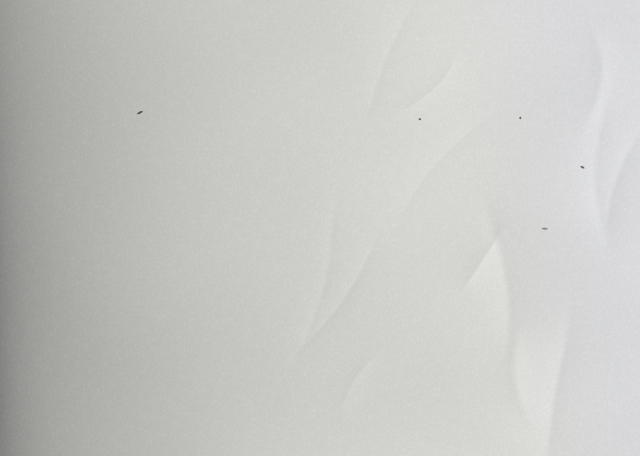
Write a Shadertoy shader that draws this texture.

```glsl
// Pale handled paper, lit from the right and shaded toward the left edge.
// A falloff curve sets the light; layered sines bend the sheet, bowed folds
// crease its right part, and cellular noise gives fibre grain and specks.

const vec3 WARM_PAPER = vec3(1.000, 1.000, 0.982);
const vec3 COOL_PAPER = vec3(0.994, 0.996, 1.003);
const vec3 SPECK_TINT = vec3(0.62, 0.66, 0.70);
const float LIGHT_LEVEL = 0.872;
const float SHADE_DEPTH = 0.275;   // broad shade from the left
const float SHADE_REACH = 0.34;
const float RIM_DEPTH = 0.09;      // narrow dark rim at the left edge
const float RIM_REACH = 0.035;
const float WAVE_DEPTH = 0.007;
const float FOLD_DEPTH = 0.034;
const int FOLD_COUNT = 13;
const float GRAIN_DEPTH = 0.026;
const float MOTTLE_DEPTH = 0.009;
const float SPECK_CELLS = 9.0;
const float SPECK_SHARE = 0.05;

vec2 hash2(vec2 cell) {
    vec3 h = fract(cell.xyx * vec3(0.1031, 0.1030, 0.0973));
    h += dot(h, h.yzx + 33.33);
    return fract((h.xx + h.yz) * h.zy);
}

mat2 turn(float angle) {
    float c = cos(angle), s = sin(angle);
    return mat2(c, -s, s, c);
}

// Distance to the nearest scattered cell point
float cellular(vec2 p) {
    vec2 cell = floor(p), local = fract(p);
    float nearest = 4.0;
    for (int y = -1; y <= 1; y++)
    for (int x = -1; x <= 1; x++) {
        vec2 offset = vec2(x, y);
        vec2 d = offset + hash2(cell + offset) - local;
        nearest = min(nearest, dot(d, d));
    }
    return sqrt(nearest);
}

// Soft bending of the sheet
float waves(vec2 p) {
    float sum = 0.0, weight = 1.0;
    for (int i = 0; i < 4; i++) {
        p = turn(1.1) * p * 1.55 + 0.7;
        sum += weight * sin(3.2 * p.x + 1.4 * sin(2.3 * p.y));
        weight *= 0.72;
    }
    return sum;
}

// One bowed crease: a lit flank and a shaded flank that fade outward
float fold(vec2 p, float halfLength, float bow, float edge, float reach) {
    float along = p.x / halfLength;
    float fade = 1.0 - smoothstep(0.25, 1.0, abs(along));
    float side = p.y - bow * (1.0 - along * along);
    float lit = smoothstep(-edge, edge, side);
    float flank = mix(-0.85 * exp(min(side, 0.0) / (0.55 * reach)),
                      exp(-max(side, 0.0) / reach), lit);
    return fade * flank;
}

// Folds spread over the right part by low-discrepancy steps
float folds(vec2 p, float aspect) {
    float sum = 0.0;
    p += 0.012 * sin(p.yx * vec2(13.0, 11.0));
    for (int i = 0; i < FOLD_COUNT; i++) {
        float k = float(i);
        vec4 pick = fract(vec4(0.618, 0.755, 0.414, 0.293) * k
                        + vec4(0.13, 0.34, 0.20, 0.60));
        vec2 center = vec2(mix(0.46, 0.99, pick.x) * aspect, mix(0.06, 0.96, pick.y));
        float angle = mix(0.75, 1.85, pick.z);
        float facing = pick.w > 0.45 ? 1.0 : -1.0;
        vec2 q = turn(angle) * (p - center);
        q.y *= facing;
        float strength = mix(0.35, 1.0, fract(0.37 * k + 0.5));
        sum += strength * fold(q, mix(0.09, 0.26, pick.w), mix(-0.035, 0.05, pick.y),
                               mix(0.002, 0.013, pick.z), mix(0.020, 0.065, pick.x));
    }
    return sum;
}

// Sparse dark flecks, some stretched into short fibres
float specks(vec2 p) {
    vec2 cell = floor(p * SPECK_CELLS);
    vec2 seed = hash2(cell + 17.0), shape = hash2(cell + 71.0);
    vec2 q = (fract(p * SPECK_CELLS) - mix(vec2(0.2), vec2(0.8), shape)) / SPECK_CELLS;
    q = turn(6.28 * seed.y) * q;
    q.x /= mix(1.0, 3.0, shape.x);
    float dot1 = 1.0 - smoothstep(0.0010, 0.0034, length(q));
    return dot1 * step(seed.x, SPECK_SHARE) * mix(0.25, 0.9, shape.y);
}

void mainImage(out vec4 fragColor, in vec2 fragCoord) {
    vec2 uv = fragCoord / iResolution.xy;
    float aspect = iResolution.x / iResolution.y;
    vec2 p = vec2(uv.x * aspect, uv.y);

    // Light across the sheet
    float x = uv.x + 0.045 * uv.y * uv.y;
    float light = LIGHT_LEVEL - SHADE_DEPTH * exp(-x / SHADE_REACH)
                - RIM_DEPTH * exp(-x / RIM_REACH);

    // Relief and surface
    light += WAVE_DEPTH * waves(p) * mix(0.6, 1.0, uv.x);
    light += FOLD_DEPTH * folds(p, aspect);
    light += GRAIN_DEPTH * (cellular(p * vec2(190.0, 150.0)) - 0.48);
    light += MOTTLE_DEPTH * (cellular(p * 48.0 + 9.0) - 0.48);

    // Tint and flecks
    float cool = smoothstep(0.78, 1.0, uv.x + 0.12 * uv.y);
    vec3 color = light * mix(WARM_PAPER, COOL_PAPER, cool);
    color *= 1.0 - SPECK_TINT * specks(p);
    fragColor = vec4(clamp(color, 0.0, 1.0), 1.0);
}
```
